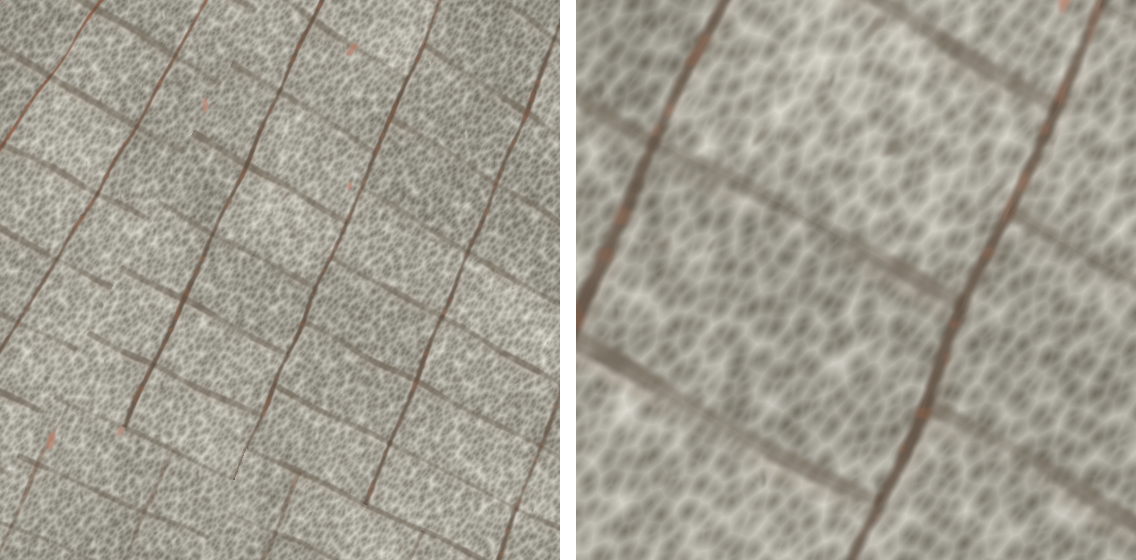
Left: the whole. Right: its middle third, enlarged.
A Shadertoy shader for this texture:

```glsl
// Worn grey paving blocks in slanted, slightly converging columns with dirty joints.
const vec3 STONE = vec3(0.665, 0.652, 0.610);
const vec3 SOIL = vec3(0.385, 0.325, 0.270);
const vec3 GRIME = vec3(0.455, 0.420, 0.365);
const vec3 RIM = vec3(0.725, 0.675, 0.615);
const vec3 RUST = vec3(0.570, 0.360, 0.265);
const vec3 LEAF = vec3(0.730, 0.510, 0.430);
const vec3 CHALK = vec3(0.820, 0.815, 0.780);
const vec3 COLUMN_AXIS = vec3(5.227, 2.394, -2.995); // perspective numerators
const vec3 ROW_AXIS = vec3(-3.21, 5.89, -1.225);
const vec2 COLUMN_DEPTH = vec2(0.165, 0.20);         // perspective denominators
const vec2 ROW_DEPTH = vec2(-0.10, -0.158);
const vec2 BLOCK_SIZE = vec2(0.215, 0.106);          // typical size on the canvas
const float LONG_JOINT = 0.0030;                     // half widths
const float CROSS_JOINT = 0.0036;
const float FEATHER = 0.0026;
const float LEFT_STAGGER = 0.27;
const float RIGHT_STAGGER = 0.5;
const float LAST_ALIGNED_ROW = 3.0;
const float LOW_ROW_SHIFT = 0.45;
const float GRAIN = 0.235;

float hash(vec2 p) {
    vec3 q = fract(p.xyx * vec3(0.1031, 0.1030, 0.0973));
    q += dot(q, q.yzx + 33.33);
    return fract((q.x + q.y) * q.z);
}

vec2 hash2(vec2 p) {
    return vec2(hash(p), hash(p + 57.3));
}

float valueNoise(vec2 p) {
    vec2 i = floor(p), f = fract(p);
    f = f * f * (3.0 - 2.0 * f);
    return mix(mix(hash(i), hash(i + vec2(1, 0)), f.x),
               mix(hash(i + vec2(0, 1)), hash(i + vec2(1, 1)), f.x), f.y);
}

// Distance to the nearest scattered point
float cellular(vec2 p) {
    vec2 i = floor(p), f = fract(p);
    float d = 2.0;
    for (int y = -1; y <= 1; y++)
        for (int x = -1; x <= 1; x++) {
            vec2 cell = vec2(x, y);
            d = min(d, length(cell + hash2(i + cell) - f));
        }
    return d;
}

// Sparse elongated flecks, one per grid cell at most
float flecks(vec2 p, float count, float chance, float size, float seed) {
    vec2 id = floor(p * count);
    vec2 d = (fract(p * count) - 0.3 - 0.4 * hash2(id + seed)) / count;
    float a = 0.6 + hash(id + seed + 4.0);
    d = mat2(cos(a), -sin(a), sin(a), cos(a)) * d;
    d += 0.004 * (valueNoise(p * 90.0 + seed) - 0.5);
    float r = size * (0.5 + hash(id + seed + 9.0));
    float fleck = 1.0 - smoothstep(r - FEATHER, r + FEATHER, length(d * vec2(0.55, 1.3)));
    return fleck * step(hash(id + seed + 2.0), chance);
}

float line(float d, float halfWidth) {
    float soft = max(FEATHER, 1.0 / iResolution.y);
    return 1.0 - smoothstep(halfWidth - soft, halfWidth + soft, abs(d));
}

void mainImage(out vec4 fragColor, in vec2 fragCoord) {
    vec2 p = fragCoord / iResolution.xy;
    vec2 g = vec2(p.x, 1.0 - p.y); // ground position, measured downwards
    g += 0.0022 * sin(g.yx * vec2(31.0, 27.0) + 1.7 * sin(g * 19.0));

    // Block coordinates: columns, staggered rows, shifted lowest rows
    float u = dot(COLUMN_AXIS, vec3(g, 1.0)) / (1.0 + dot(COLUMN_DEPTH, g));
    float v = dot(ROW_AXIS, vec3(g, 1.0)) / (1.0 + dot(ROW_DEPTH, g));
    float bent = u < 0.0 ? u * (1.0 - 0.4 * g.y) : u;
    v += RIGHT_STAGGER * step(1.0, bent) - LEFT_STAGGER * step(bent, -0.5);
    u = v >= LAST_ALIGNED_ROW ? u - LOW_ROW_SHIFT : bent;
    vec2 uv = vec2(u, v), block = floor(uv);
    vec2 toJoint = (fract(uv + 0.5) - 0.5) * BLOCK_SIZE;

    // Stone: block tone, broad stains and streaked speckle
    float tone = 0.055 * (hash(block + 11.0) - 0.5);
    tone += 0.07 * (valueNoise(p * 8.0) - 0.5) + 0.05 * (valueNoise(p * 27.0) - 0.5);
    vec2 streak = mat2(0.78, 0.62, -0.62, 0.78) * p;
    float speckle = cellular(streak * vec2(125.0, 72.0)) - 0.48;
    speckle += 0.75 * (cellular(streak * vec2(58.0, 46.0) + 31.0) - 0.48);
    vec3 color = STONE + tone + GRAIN * speckle * vec3(1.0, 1.02, 1.05);
    color = mix(color, GRIME, 0.55 * flecks(p, 30.0, 0.16, 0.0022, 3.0));
    color = mix(color, CHALK, 0.65 * flecks(p, 15.0, 0.12, 0.0034, 21.0));

    // Joints: pale worn rims, soft cross grooves, sharper soil lines
    float wear = valueNoise(p * 17.0 + 5.0);
    float crumb = valueNoise(p * 95.0);
    float rim = max(line(toJoint.y - 0.008, 0.003), line(toJoint.x - 0.007, 0.002));
    color = mix(color, RIM, 0.42 * rim * wear);
    float cross = line(toJoint.y, CROSS_JOINT * (0.6 + 0.9 * wear));
    color = mix(color, GRIME, cross * (0.3 + 0.55 * wear) * (0.65 + 0.5 * crumb));
    float seam = line(toJoint.x, LONG_JOINT * (0.6 + 0.6 * wear + 0.4 * crumb));
    float lowFade = v >= LAST_ALIGNED_ROW ? 0.5 : 1.0;
    float rusty = smoothstep(0.75, 0.0, g.x + g.y) * 0.9 + 0.45 * smoothstep(0.55, 0.8, crumb);
    color = mix(color, mix(SOIL, RUST, min(rusty, 1.0)), seam * lowFade * (0.6 + 0.35 * wear));

    // Dark crumbs at the crossings and a few dry leaf scraps
    float knot = 1.0 - smoothstep(0.002, 0.009, length(toJoint) + 0.006 * crumb);
    color = mix(color, SOIL, 0.7 * knot * lowFade);
    color = mix(color, LEAF, 0.7 * flecks(p, 7.0, 0.09, 0.0065, 43.0));
    fragColor = vec4(clamp(color, 0.0, 1.0), 1.0);
}
```
